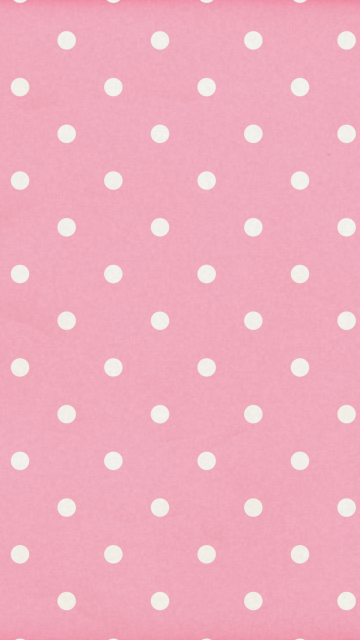
Reproduce this pattern procedurally as a Shadertoy shader.

```glsl
// Cream polka dots on worn pink paper: a square lattice plus its half-step copy.
// Wear is layered from fine woven grain, soft noise blotches, one-sided
// fold shading scattered by a loop, and deeper pink at the top and bottom.

// Lengths are in canvas heights.
const vec2  DOT_ORIGIN = vec2(0.1042, 0.0609);
const vec2  DOT_PITCH  = vec2(0.1458, 0.1460);
const float DOT_RADIUS = 0.0144;

const vec3 PINK   = vec3(0.942, 0.672, 0.744);
const vec3 WORN   = vec3(0.910, 0.570, 0.610);
const vec3 EDGE   = vec3(0.935, 0.530, 0.630);
const vec3 CREAM  = vec3(0.950, 0.942, 0.922);
const vec3 YELLOW = vec3(0.920, 0.870, 0.790);

const int   FOLDS         = 34;
const float FOLD_STRENGTH = 0.24;
const float BLOTCH        = 0.26;
const float GRAIN         = 0.040;
const float GRAIN_SCALE   = 400.0;
const vec2  STAIN_CENTER  = vec2(0.514, 0.758);
const float STAIN_RADIUS  = 0.004;

float hash(vec2 p) {
    vec3 q = fract(p.xyx * 0.1031);
    q += dot(q, q.yzx + 33.33);
    return fract((q.x + q.y) * q.z);
}

float noise(vec2 p) {
    vec2 i = floor(p), f = fract(p);
    f = f * f * (3.0 - 2.0 * f);
    return mix(mix(hash(i), hash(i + vec2(1, 0)), f.x),
               mix(hash(i + vec2(0, 1)), hash(i + vec2(1, 1)), f.x), f.y);
}

float fbm(vec2 p) {
    float sum = 0.0, amp = 0.5;
    for (int i = 0; i < 4; i++) {
        sum += amp * noise(p);
        p = mat2(1.6, 1.2, -1.2, 1.6) * p + 7.3;
        amp *= 0.5;
    }
    return sum;
}

// Signed distance to the nearest dot of the two interleaved lattices.
float dotDistance(vec2 p) {
    vec2 q = (p - DOT_ORIGIN) / DOT_PITCH;
    vec2 a = (q - round(q)) * DOT_PITCH;
    vec2 b = (fract(q) - 0.5) * DOT_PITCH;
    return min(length(a), length(b)) - DOT_RADIUS;
}

// Folds are sharp on one side and fade on the other; most lie low on the sheet.
float foldShade(vec2 p, float aspect) {
    float shade = 0.0;
    float wobble = 0.022 * (fbm(p * 24.0) - 0.5);
    for (int i = 0; i < FOLDS; i++) {
        float id = float(i) + 1.0;
        vec2 center = vec2(hash(vec2(id, 1.7)) * aspect,
                           0.03 + 0.85 * pow(hash(vec2(id, 5.3)), 1.6));
        float angle = mix(-0.75, 0.75, hash(vec2(id, 9.1)));
        float reach = mix(0.03, 0.11, hash(vec2(id, 13.9)));
        float fade  = mix(0.006, 0.035, hash(vec2(id, 17.3)));
        float weight = mix(-0.35, 1.0, hash(vec2(id, 21.1)));
        float c = cos(angle), s = sin(angle);
        vec2 r = mat2(c, -s, s, c) * (p - center);
        r.y += wobble;
        float along = 1.0 - smoothstep(0.25, 1.0, abs(r.x) / reach);
        float slope = exp(-max(r.y, 0.0) / fade) * smoothstep(-0.002, 0.002, r.y);
        float glint = exp(-abs(r.y + 0.003) / 0.002);
        shade += weight * along * (slope - 0.25 * glint);
    }
    return shade;
}

// Crossed threads with a little loose speckle, centred on zero.
float wovenGrain(vec2 p) {
    vec2 q = p * GRAIN_SCALE;
    float weft = noise(q * vec2(0.45, 1.0));
    float warp = noise(q.yx * vec2(0.45, 1.0) + 31.0);
    return 0.4 * (weft + warp) + 0.2 * noise(q * 1.2 + 71.0) - 0.5;
}

void mainImage(out vec4 fragColor, in vec2 fragCoord) {
    vec2 p = fragCoord / iResolution.y;
    float aspect = iResolution.x / iResolution.y;
    float pixel = 1.0 / iResolution.y;

    // Wear
    float folds = FOLD_STRENGTH * foldShade(p, aspect);
    float low = 1.0 - smoothstep(0.15, 0.75, p.y);
    float blotch = BLOTCH * (fbm(p * vec2(5.0, 7.0) + 3.0) - 0.46) + 0.06 * low;
    float wear = clamp(folds + blotch, -0.2, 0.6);
    float grain = wovenGrain(p);

    // Paper
    vec3 paper = mix(PINK, WORN, wear);
    float uneven = 0.006 * (noise(p * 9.0) - 0.5);
    float rim = 0.8 * exp(-(1.0 - p.y + uneven) / 0.012)
              + 0.55 * exp(-(p.y + uneven) / 0.020);
    paper = mix(paper, EDGE, clamp(rim, 0.0, 0.85));
    float stain = 1.0 - smoothstep(0.3, 1.0, length(p - STAIN_CENTER) / STAIN_RADIUS);
    paper = mix(paper, WORN, 0.5 * stain);
    paper += GRAIN * grain * vec3(0.6, 1.5, 1.3);

    // Dots
    vec3 ink = mix(CREAM, YELLOW, clamp(1.2 * wear, 0.0, 0.6)) + GRAIN * grain;
    float d = dotDistance(p) + 0.0008 * grain;
    float cover = 1.0 - smoothstep(-0.75 * pixel, 0.75 * pixel, d);

    fragColor = vec4(clamp(mix(paper, ink, cover), 0.0, 1.0), 1.0);
}
```
